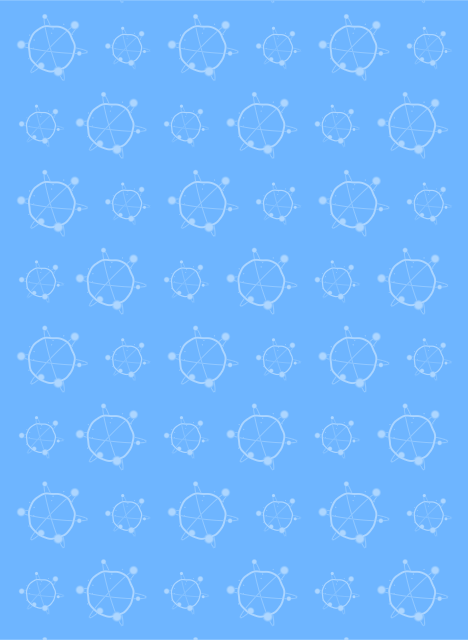
This pattern is drawn by a WebGL 1 fragment shader. Its source:

```glsl
precision highp float;
// Staggered rows of sketched planets on sky blue, alternating large and small.
// Each planet is a wobbly ring crossed by three narrow orbits whose far halves
// hide behind the body; soft moons ride the orbits and specks float around.

uniform vec2 u_resolution;

const vec3 SKY = vec3(0.43, 0.71, 1.0);
const vec3 CHALK = vec3(0.70, 0.85, 1.0);

// Layout, in units of the canvas height
const vec2 PITCH = vec2(0.1178, 0.1217);
const float FIRST_ROW = 0.0755;
const float EVEN_START = 0.0807;
const float ODD_START = 0.0547;
const float EDGE_NUDGE = 0.0091;
const float BODY_RADIUS = 0.0357;
const float SMALL_SCALE = 0.63;

// Orbit shape, in units of the body radius
const vec2 ORBIT_AXES = vec2(1.45, 0.16);
const vec2 ORBIT_CENTER = vec2(0.11, 0.0);

float hash(float n) {
  return fract(sin(n * 127.1) * 43758.5453);
}

// Coverage of a line; lines thinner than a pixel fade instead of vanishing
float stroke(float d, float halfWidth, float px) {
  float w = max(halfWidth, 0.5 * px);
  return clamp(0.5 + (w - abs(d)) / px, 0.0, 1.0) * min(1.0, 2.0 * halfWidth / px);
}

// Signed distance to the body outline, squarer and bumpier at the top
float bodyDistance(vec2 p) {
  float a = atan(p.y, p.x);
  float corners = -0.035 * max(0.0, sin(a)) * cos(4.0 * a);
  float wobble = 0.012 * sin(7.0 * a + 1.0) + 0.008 * sin(11.0 * a);
  return length(p) - 1.0 - corners - wobble;
}

float ellipseDistance(vec2 q, vec2 axes) {
  float k = length(q / axes);
  return k * (k - 1.0) / max(length(q / (axes * axes)), 0.001);
}

// Soft-edged moon at an orbit phase; moon = (phase, radius)
float moonCover(vec2 q, vec2 moon, float px) {
  float d = length(q - ORBIT_AXES * vec2(cos(moon.x), sin(moon.x)));
  return 0.92 * (1.0 - smoothstep(0.5 * moon.y, moon.y + 0.5 * px, d));
}

// One orbit with two moons; its far half is hidden inside the body
float orbitCover(vec2 p, float angle, vec2 nearMoon, vec2 farMoon, float body, float px) {
  float c = cos(angle), s = sin(angle);
  vec2 v = p - ORBIT_CENTER;
  vec2 q = vec2(c * v.x + s * v.y, c * v.y - s * v.x);
  float hidden = step(0.0, q.y) * step(body, 0.0);
  float line = 0.65 * stroke(ellipseDistance(q, ORBIT_AXES), 0.018, px) * (1.0 - hidden);
  float moons = max(moonCover(q, nearMoon, px), moonCover(q, farMoon, px));
  return max(line, moons);
}

float speckCover(vec2 p, float px) {
  float cover = 0.0;
  for (int i = 0; i < 8; i++) {
    float n = float(i) + 1.0;
    float a = 6.2832 * hash(n);
    float r = mix(0.55, 1.35, hash(n + 20.0));
    float d = length(p - r * vec2(cos(a), sin(a)));
    cover = max(cover, 0.45 * (1.0 - smoothstep(0.01, 0.03 + 0.5 * px, d)));
  }
  return cover;
}

float planetCover(vec2 p, float px) {
  float body = bodyDistance(p);
  float cover = 0.9 * stroke(body, 0.042, px);
  cover = max(cover, orbitCover(p, -0.11, vec2(-0.69, 0.11), vec2(3.14, 0.21), body, px));
  cover = max(cover, orbitCover(p, -1.284, vec2(-0.79, 0.24), vec2(3.14, 0.12), body, px));
  cover = max(cover, orbitCover(p, -2.34, vec2(0.86, 0.17), vec2(3.5, 0.21), body, px));
  return max(cover, speckCover(p, px));
}

void main() {
  float pixel = 1.0 / u_resolution.y;
  vec2 pos = gl_FragCoord.xy * pixel;
  float down = 1.0 - pos.y;

  // Find the nearest planet in the staggered rows
  float row = floor((down - FIRST_ROW) / PITCH.y + 0.5);
  float odd = mod(row, 2.0);
  float start = mix(EVEN_START, ODD_START, odd);
  float col = clamp(floor((pos.x - start) / PITCH.x + 0.5), 0.0, 5.0);
  float small = mod(col + odd + 0.0, 2.0);
  float nudge = EDGE_NUDGE * odd * (1.0 - step(0.5, col));
  vec2 center = vec2(start + col * PITCH.x + nudge, 1.0 - FIRST_ROW - row * PITCH.y);

  // Draw it in units of its own radius
  float radius = BODY_RADIUS * mix(1.0, SMALL_SCALE, small);
  float cover = planetCover((pos - center) / radius, pixel / radius);

  // Faint hairline along the top and bottom edges
  float edge = min(pos.y, down);
  cover = max(cover, 0.35 * (1.0 - smoothstep(0.0008, 0.0008 + pixel, edge)));

  gl_FragColor = vec4(mix(SKY, CHALK, cover), 1.0);
}
```
